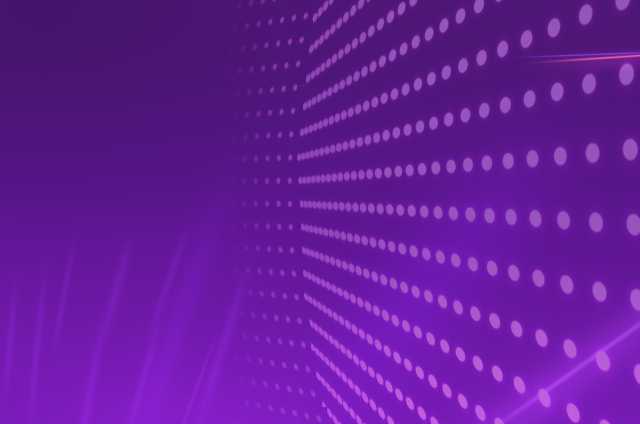
A Shadertoy shader for this background:

```glsl
// Violet stage backdrop: two walls of glowing dots in perspective with soft light beams

float hash(float n) {
    n = fract(n * 0.1031);
    n *= n + 33.33;
    return fract(n * (n + n));
}

// Soft line from a to b, fading towards both ends
float beam(vec2 p, vec2 a, vec2 b, float width) {
    vec2 dir = b - a;
    float t = dot(p - a, dir) / dot(dir, dir);
    float d = length(p - a - dir * t) / width;
    return exp(-d * d) * smoothstep(0.0, 0.4, t) * (1.0 - smoothstep(0.6, 1.0, t));
}

// Round light: x is the solid core, y the halo
vec2 lamp(vec2 offset, vec2 radius) {
    float e = length(offset / radius);
    float soft = max(0.16, 0.8 / (iResolution.y * radius.x));
    return vec2(1.0 - smoothstep(1.0 - soft, 1.0 + soft, e), exp(-0.8 * e * e));
}

// Offset from the nearest row; rows fan out from the horizon
float rowOffset(float height, float spacing) {
    return (fract(height / spacing - 0.1) - 0.5) * spacing;
}

vec3 backdrop(vec2 p) {
    vec3 col = mix(vec3(0.37, 0.085, 0.58), vec3(0.305, 0.085, 0.465), smoothstep(0.3, 0.95, p.y));
    float rise = 1.0 - smoothstep(-0.1, 0.62, p.y + 0.1 * smoothstep(0.5, 0.9, p.x));
    col = mix(col, vec3(0.49, 0.11, 0.74), rise * 0.95);
    col -= vec3(0.03, 0.005, 0.035) * exp(-6.0 * dot(p - vec2(0.1, 1.0), p - vec2(0.1, 1.0)));

    // Glows at the floor and across the right wall
    vec2 g = (p - vec2(0.45, -0.03)) / vec2(0.3, 0.16);
    col += vec3(0.05, 0.01, 0.06) * exp(-dot(g, g));
    col += vec3(0.04, 0.01, 0.09) * beam(p, vec2(0.65, -0.1), vec2(1.4, 0.8), 0.12);
    col += vec3(0.10, 0.05, 0.12) * beam(p, vec2(0.95, -0.17), vec2(1.8, 0.44), 0.055);
    col += vec3(0.13, 0.10, 0.12) * beam(p, vec2(1.05, -0.09), vec2(1.75, 0.41), 0.006);

    // Leaning streaks on the left
    col += vec3(0.03, 0.01, 0.06) * beam(p, vec2(0.27, -0.2), vec2(0.57, 0.68), 0.03);
    for (float i = 0.0; i < 9.0; i++) {
        vec2 foot = vec2(0.01 + 0.055 * i, 0.35 * hash(i + 3.0) - 0.15);
        vec2 tip = foot + vec2(0.03 + 0.015 * i, 0.3 + 0.2 * hash(i + 17.0));
        col += vec3(0.05, 0.02, 0.07) * beam(p, foot, tip, 0.004 + 0.008 * hash(i + 31.0));
    }
    return col;
}

void mainImage(out vec4 fragColor, in vec2 fragCoord) {
    vec2 p = fragCoord / iResolution.xy * vec2(1.506, 1.0);
    vec3 col = backdrop(p);
    vec2 w = p - vec2(0.359, 0.541);
    float bend = 0.23 * (p.y - 0.559) * (p.y - 0.559);

    // Right wall: columns evenly spaced in depth, so in 1 / d
    float d = max(w.x + 0.05 * w.y, 0.1);
    float column = floor(13.16 / d - 0.15) + 0.65;
    float center = 13.16 / column;
    vec2 offset = vec2(d - center, rowOffset(w.y, 0.157 * d));
    vec2 light = lamp(offset, center * vec2(0.0155, 0.0222));
    light *= step(0.702 + bend, center + 0.359 - 0.05 * w.y);
    float heat = 1.0 - smoothstep(0.0, 0.5, p.y);
    vec3 dotColor = mix(vec3(0.59, 0.34, 0.74), vec3(0.76, 0.38, 0.87), heat);
    col += vec3(0.16, 0.02, 0.16) * light.y;
    col = mix(col, dotColor, light.x * mix(0.7, 0.95, smoothstep(0.7, 1.0, p.x)));

    // Left wall: smaller dots fading into the dark
    float k = min(floor((p.x - bend - 0.682) / 0.0269 + 0.5), 0.0);
    offset = vec2(p.x - bend - 0.682 - k * 0.0269, rowOffset(w.y, 0.0226 * (p.x + 1.735)));
    light = lamp(offset, vec2(0.0046, 0.0068)) * smoothstep(0.52, 0.70, p.x);
    col += vec3(0.08, 0.01, 0.08) * light.y;
    col = mix(col, vec3(0.60, 0.28, 0.76), 0.75 * light.x);

    // Thin flares at the upper right
    col += vec3(0.15, 0.12, 0.35) * beam(p, vec2(1.18, 0.863), vec2(1.62, 0.880), 0.002);
    col += vec3(0.50, 0.25, 0.10) * beam(p, vec2(1.22, 0.850), vec2(1.75, 0.885), 0.0025);
    col += vec3(0.10, 0.03, 0.08) * beam(p, vec2(1.2, 0.845), vec2(1.8, 0.875), 0.02);

    fragColor = vec4(clamp(col, 0.0, 1.0), 1.0);
}
```
